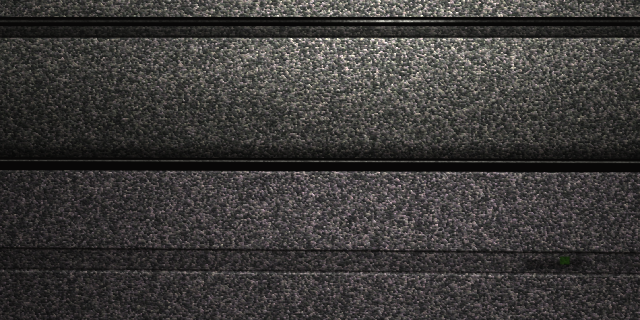
Reproduce this texture procedurally as a WebGL 2 fragment shader.

```glsl
#version 300 es
precision highp float;

uniform vec2 u_resolution;
out vec4 fragColor;

#define GRAIN_SCALE vec2(165.0, 190.0)
#define GRAIN_CONTRAST 1.5
#define MOTTLE_CONTRAST 0.3
#define GRAIN_TINT 0.09
#define LAMP_X 1.2
#define LAMP_FLOOR 0.36
#define EDGE_SOFT max(0.0020, 0.6 / u_resolution.y)
#define WARM vec3(1.01, 1.0, 0.95)
#define VIOLET vec3(1.03, 0.98, 0.99)
#define SEAM_BLACK vec3(0.03, 0.028, 0.026)
#define GLINT vec3(0.76, 0.76, 0.72)

vec3 hash32(vec2 cell) {
    vec3 q = fract(cell.xyx * vec3(0.1031, 0.1030, 0.0973));
    q += dot(q, q.yxz + 33.33);
    return fract((q.xxy + q.yzz) * q.zyx);
}

// Smooth cellular noise: tilted, tinted bumps centred on zero
vec3 pebbles(vec2 p) {
    vec2 cell = floor(p);
    vec3 sum = vec3(0.0);
    float total = 0.0;
    for (int y = -1; y <= 1; y++) {
        for (int x = -1; x <= 1; x++) {
            vec2 id = cell + vec2(x, y);
            vec2 away = p - id - hash32(id).xy;
            float weight = exp(-5.0 * dot(away, away));
            vec3 shade = hash32(id + 71.0) - 0.5;
            sum += weight * (mix(shade.xxx, shade, GRAIN_TINT) + dot(away, vec2(0.2, 0.4)));
            total += weight;
        }
    }
    return sum / max(total, 1e-4);
}

float above(float edge, float v) {
    return smoothstep(edge - EDGE_SOFT, edge + EDGE_SOFT, v);
}

float band(float v, float lo, float hi) {
    return above(lo, v) - above(hi, v);
}

float bell(float v, float width) {
    return exp(-v * v / (width * width));
}

float ridge(float v, float centre, float width) {
    return bell(v - centre, max(width, EDGE_SOFT));
}

float box(vec2 p, vec2 halfSize, float soft) {
    vec2 d = abs(p) - halfSize;
    return 1.0 - smoothstep(-soft, soft, max(d.x, d.y));
}

void main() {
    vec2 p = gl_FragCoord.xy / u_resolution.y;
    float x = 2.0 * gl_FragCoord.x / u_resolution.x;
    float depth = 1.0 - p.y;

    // Seams tilt a little more toward the bottom
    float t = depth - (x - 1.0) * 0.008 * smoothstep(0.3, 0.8, depth);

    // Lamp falloff and brightness of each panel
    float lamp = mix(LAMP_FLOOR, 1.0, bell(x - LAMP_X, mix(0.70, 1.0, t)));
    float upper = mix(0.43, 0.23, smoothstep(0.12, 0.44, t));
    upper *= 1.0 - 0.65 * smoothstep(0.43, 0.49, t);
    float lower = mix(0.285, 0.21, smoothstep(0.55, 1.0, t));
    float level = mix(upper, lower, above(0.52, t));
    float ledges = band(t, 0.082, 0.118) + 0.35 * band(t, 0.785, 0.848);
    level *= 1.0 - 0.6 * ledges;

    // Pebbled plastic
    vec3 grain = GRAIN_CONTRAST * pebbles(p * GRAIN_SCALE)
               + MOTTLE_CONTRAST * pebbles(p * GRAIN_SCALE * 0.45 + 19.0);
    vec3 tone = mix(WARM, VIOLET, above(0.52, t));
    vec3 color = tone * (0.012 + level * lamp * exp(grain * (1.0 - 0.25 * ledges)));

    // Dark grooves
    float groove = band(t, 0.053, 0.082) + band(t, 0.494, 0.535);
    groove += 0.8 * ridge(t, 0.783, 0.004) + 0.5 * ridge(t, 0.847, 0.003);
    groove += 0.6 * ridge(t, 0.114, 0.004);
    color = mix(color, SEAM_BLACK, clamp(groove, 0.0, 1.0));

    // Light caught on the rims, broken up by the grain
    float flare = bell(x - 1.24, 0.16);
    float rims = ridge(t, 0.066, 0.0035) * (0.14 + 0.80 * flare);
    rims += ridge(t, 0.122, 0.003) * 0.20 * lamp;
    rims += ridge(t, 0.088, 0.003) * 0.12 * lamp;
    rims += ridge(t, 0.504, 0.0025) * 0.46 * lamp;
    rims += ridge(t, 0.540, 0.003) * 0.16 * lamp;
    rims += ridge(t, 0.856, 0.003) * 0.18 * lamp;
    color += GLINT * rims * (1.0 + 0.4 * grain.x);

    // Shaded recess with a small green window
    vec2 notch = vec2(x, depth) - vec2(1.765, 0.814);
    color *= 1.0 - 0.55 * box(notch + vec2(0.03, -0.012), vec2(0.085, 0.014), 0.018);
    vec3 green = vec3(0.09, 0.17, 0.05) * (1.0 + 0.3 * grain.x);
    color = mix(color, green, box(notch, vec2(0.015, 0.012), EDGE_SOFT * 1.5));

    fragColor = vec4(clamp(color, 0.0, 1.0), 1.0);
}
```
